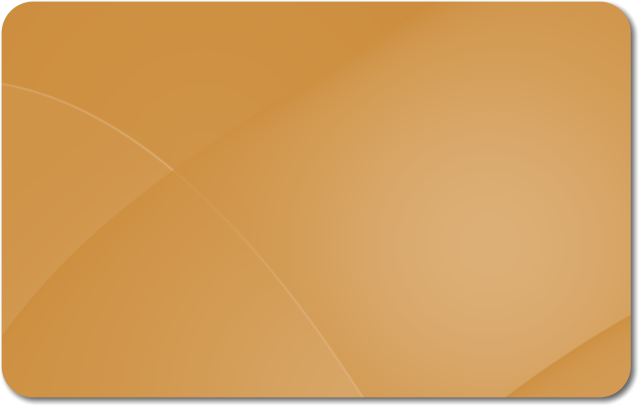
A WebGL 1 fragment shader for this background:

```glsl
precision highp float;
uniform vec2 u_resolution;

#define DEEP vec3(0.800, 0.550, 0.230)
#define PALE vec3(0.865, 0.690, 0.470)
#define CARD_CENTER vec2(0.775, 0.511)
#define CARD_HALF vec2(0.771, 0.485)
#define CARD_RADIUS 0.077
#define SHADOW_OFFSET vec2(0.008, -0.008)
#define SHADOW_STRENGTH 0.6
#define GLOW_CENTER vec2(1.20, 0.40)
#define FAN_CENTER vec2(0.90, 0.00)
#define RIM_WIDTH 0.0028

float roundedBox(vec2 p, vec2 halfSize, float radius) {
    vec2 q = abs(p) - halfSize + radius;
    return length(max(q, 0.0)) + min(max(q.x, q.y), 0.0) - radius;
}

// Signed distances to the sweeping edges, positive above each curve
float fallingEdge(vec2 p) {
    float height = 0.7955 - 0.17 * p.x - 0.782 * p.x * p.x;
    float slope = -0.17 - 1.564 * p.x;
    return (p.y - height) / sqrt(1.0 + slope * slope);
}

float risingEdge(vec2 p) {
    float decay = 0.2 * exp(-4.1 * p.x);
    float slope = 0.584 + 4.1 * decay;
    return (p.y - 0.37 - 0.584 * p.x + decay) / sqrt(1.0 + slope * slope);
}

float cornerEdge(vec2 p) {
    float x = p.x - 1.239;
    float slope = 0.75 - 0.6 * x;
    return (p.y - 0.0266 - 0.75 * x + 0.3 * x * x) / sqrt(1.0 + slope * slope);
}

float glow(vec2 p, vec2 center, float falloff) {
    vec2 d = p - center;
    return exp(-falloff * dot(d, d));
}

// Soft shade cast downward from an edge
float shade(float distanceToEdge, float reach) {
    return exp(-abs(distanceToEdge) / reach);
}

vec3 cardColor(vec2 p, float pixel) {
    float falling = fallingEdge(p);
    float rising = risingEdge(p);
    float corner = cornerEdge(p);
    float aboveFalling = smoothstep(-pixel, pixel, falling);
    float aboveRising = smoothstep(-pixel, pixel, rising);
    float aboveCorner = smoothstep(-pixel, pixel, corner);

    // Lightness of each panel
    float top = 0.06 + 0.15 * glow(p, vec2(0.5, 0.6), 7.0);
    float left = 0.20 + 0.14 * shade(rising, 0.12);
    float right = 0.13 + 0.85 * glow(p, GLOW_CENTER, 4.0);
    float bottom = 0.15 + 0.55 * glow(p, FAN_CENTER, 3.8);
    float tip = 0.40 - 0.28 * shade(corner, 0.04);

    // Shade under the rising edge eases off at the crossing
    float crossing = glow(p, vec2(0.46, 0.60), 25.0);
    float underRising = shade(rising, 0.05) * (1.0 - 0.6 * crossing);
    right *= 1.0 - 0.75 * underRising;
    bottom *= 1.0 - 0.65 * underRising;

    right = mix(tip, right, aboveCorner);
    float upper = mix(right, top, aboveRising);
    float lower = mix(bottom, left, aboveRising);
    float light = mix(lower, upper, aboveFalling);

    // Bright rim along the falling edge
    float rim = exp(-pow(falling / max(RIM_WIDTH, pixel), 2.0));
    float leftRim = aboveRising * (0.45 + 0.4 * p.x);
    float rightRim = (1.0 - aboveRising) * mix(0.12, 0.38, smoothstep(0.45, 0.75, p.x));
    light += rim * (leftRim + rightRim);
    return mix(DEEP, PALE, light);
}

void main() {
    vec2 p = gl_FragCoord.xy / u_resolution.y;
    float pixel = 1.0 / u_resolution.y;
    vec2 fromCenter = p - CARD_CENTER;

    // Drop shadow on white
    float shadowDistance = roundedBox(fromCenter - SHADOW_OFFSET, CARD_HALF, CARD_RADIUS);
    float shadow = 1.0 - smoothstep(-0.012, 0.014, shadowDistance);
    vec3 color = vec3(1.0 - SHADOW_STRENGTH * shadow);

    // Rounded card
    float cardDistance = roundedBox(fromCenter, CARD_HALF, CARD_RADIUS);
    float card = 1.0 - smoothstep(-0.7 * pixel, 0.7 * pixel, cardDistance);
    color = mix(color, cardColor(p, pixel), card);
    gl_FragColor = vec4(color, 1.0);
}
```
